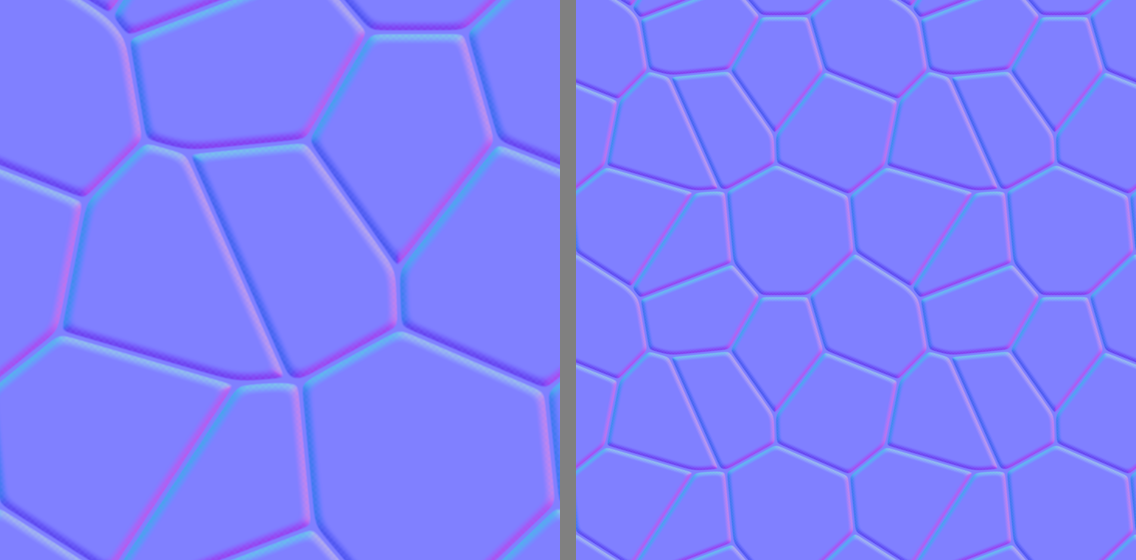
Left: one tile. Right: repeated 2 by 2.
This texture map is drawn by a WebGL 2 fragment shader. Its source:

```glsl
#version 300 es
precision highp float;
precision highp int;

// Tangent-space normal map of large, flat stone plates split by thin grooves.
// The plates are Voronoi cells on a staggered, wrapped lattice; a smooth
// minimum over the border distances rounds corners and aims each bevel.

uniform vec2 u_resolution;
out vec4 fragColor;

const int GRID = 3;  // plates per side of the tile

// Integer hash: two values in 0..1 per lattice cell
vec2 hash2(ivec2 cell) {
  uvec2 v = uvec2(cell) * 1664525u + 1013904223u;
  v.x += v.y * 1664525u;
  v.y += v.x * 1664525u;
  v ^= v >> 16u;
  v.x += v.y * 1664525u;
  v.y += v.x * 1664525u;
  v ^= v >> 16u;
  return vec2(v & 65535u) / 65535.0;
}

// Plate centre in canvas units; each row is shifted by a third of a cell
vec2 plateCentre(ivec2 cell) {
  ivec2 wrapped = (cell + 4 * GRID) % GRID;
  vec2 jitter = mix(vec2(0.1), vec2(0.9), hash2(wrapped + 11));
  float stagger = float(wrapped.y) / float(GRID);
  return (vec2(cell) + jitter + vec2(stagger, 0.0)) / float(GRID);
}

// xy: outward direction of the nearest rim, z: rounded distance to it
vec3 plateRim(vec2 uv) {
  ivec2 base = ivec2(floor(uv * float(GRID)));

  // Plate that owns this point
  ivec2 owner = base;
  float nearest = 1e9;
  for (int y = -2; y <= 2; y++) {
    for (int x = -3; x <= 2; x++) {
      ivec2 cell = base + ivec2(x, y);
      float dist = distance(uv, plateCentre(cell));
      if (dist < nearest) {
        nearest = dist;
        owner = cell;
      }
    }
  }

  // Blend the borders shared with its neighbours
  const float rounding = 0.005;
  vec2 centre = plateCentre(owner);
  vec2 outward = vec2(0.0);
  float total = 0.0;
  for (int y = -2; y <= 2; y++) {
    for (int x = -3; x <= 3; x++) {
      if (x == 0 && y == 0) continue;
      vec2 other = plateCentre(owner + ivec2(x, y));
      vec2 dir = normalize(other - centre);
      float border = dot(0.5 * (centre + other) - uv, dir);
      float weight = exp(-border / rounding);
      outward += dir * weight;
      total += weight;
    }
  }
  outward /= total;
  return vec3(outward / max(length(outward), 0.001), -rounding * log(total));
}

void main() {
  vec2 uv = gl_FragCoord.xy / u_resolution;
  vec3 rim = plateRim(uv);

  // Bevel: flat groove floor, steep lip, soft fade into the plate
  float slope = smoothstep(0.001, 0.006, rim.z)
              * (1.0 - smoothstep(0.006, 0.0235, rim.z));

  // Faint beading along the lips
  vec2 wave = sin(uv * 6.2831853 * 90.0);
  slope *= 0.46 * (1.0 + 0.12 * wave.x * wave.y);

  vec2 tilt = rim.xy * slope;
  vec3 normal = vec3(tilt, sqrt(1.0 - dot(tilt, tilt)));
  fragColor = vec4(0.5 + 0.5 * normal, 1.0);
}
```
